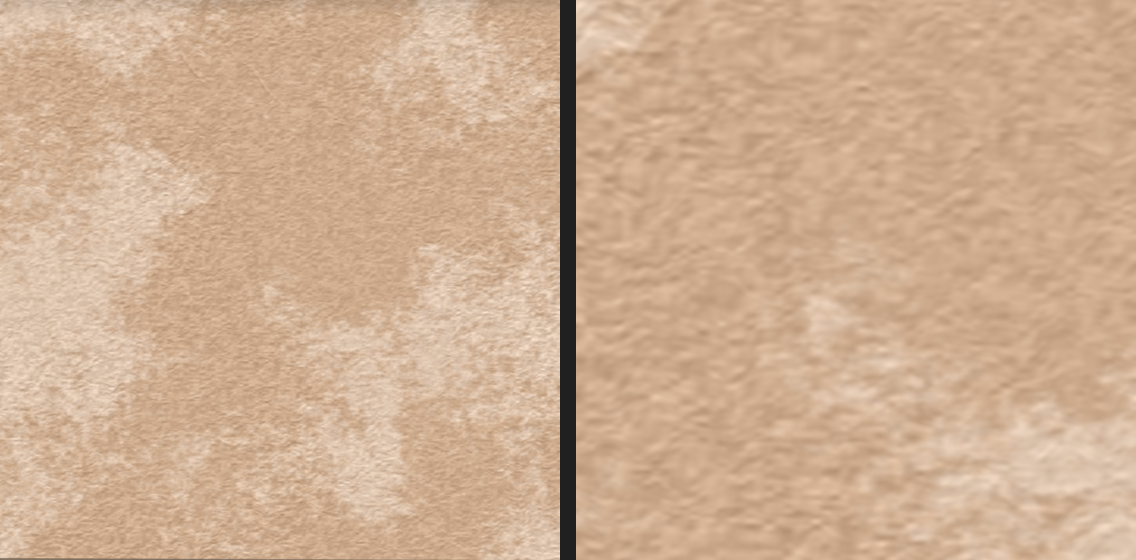
Left: the whole. Right: its middle third, enlarged.
Write a WebGL 2 fragment shader that draws this texture.

```glsl
#version 300 es
precision highp float;
// Aged tan paper with pale cloudy blotches, fine sideways grain and faint creases.

#define TAN vec3(0.803, 0.668, 0.548)
#define PALE vec3(0.872, 0.774, 0.688)
#define EDGE_COLOR vec3(0.46, 0.40, 0.34)
#define BLOTCH_SCALE 5.0
#define SPECKLE_SCALE vec2(65.0, 95.0)
#define GRAIN_SCALE vec2(105.0, 190.0)
#define GRAIN_CONTRAST 0.15
#define RELIEF 0.10
#define CREASE_WIDTH 0.0035
#define CREASE_DEPTH 0.10

uniform vec2 u_resolution;
out vec4 fragColor;

float hash(vec2 p) {
    vec3 q = fract(p.xyx * vec3(0.1031, 0.1030, 0.0973));
    q += dot(q, q.yzx + 33.33);
    return fract((q.x + q.y) * q.z);
}

float noise(vec2 p) {
    vec2 cell = floor(p);
    vec2 f = fract(p);
    f = f * f * (3.0 - 2.0 * f);
    float low = mix(hash(cell), hash(cell + vec2(1.0, 0.0)), f.x);
    float high = mix(hash(cell + vec2(0.0, 1.0)), hash(cell + 1.0), f.x);
    return mix(low, high, f.y);
}

float fbm(vec2 p, int octaves) {
    float sum = 0.0;
    float total = 0.0;
    float amplitude = 0.5;
    for (int i = 0; i < octaves; i++) {
        sum += amplitude * noise(p);
        total += amplitude;
        amplitude *= 0.55;
        p = mat2(1.6, 1.2, -1.2, 1.6) * p + 17.3;
    }
    return sum / total;
}

// Fibre height: two layers stretched along x
float grain(vec2 uv) {
    vec2 p = uv * GRAIN_SCALE;
    p.y += 1.5 * noise(uv * 40.0);
    return 0.62 * noise(p) + 0.38 * noise(p * vec2(1.7, 1.5) + 41.0);
}

// Signed shading of diagonal folds near the top and flat ones lower down
float creases(vec2 uv) {
    float shade = 0.0;
    for (int i = 0; i < 7; i++) {
        bool upper = i < 3;
        float k = float(upper ? i : i - 3);
        vec2 center = upper ? vec2(0.17 + 0.14 * k, 0.95 - 0.04 * k)
                            : vec2(0.10 + 0.27 * k, 0.31 - 0.10 * k);
        float angle = upper ? -0.82 : -0.10;
        vec2 along = vec2(cos(angle), sin(angle));
        vec2 d = uv - center;
        float t = dot(d, along);
        float wobble = 0.025 * (noise(vec2(t * 22.0, k + 9.0 * angle)) - 0.5);
        float s = (dot(d, vec2(-along.y, along.x)) + wobble) / CREASE_WIDTH;
        float reach = 1.0 - smoothstep(0.04, 0.13, abs(t));
        float strength = 0.4 + 0.6 * noise(vec2(t * 35.0, k * 5.0));
        shade += s * exp(-s * s) * reach * strength;
    }
    return shade;
}

void main() {
    vec2 uv = gl_FragCoord.xy / u_resolution;

    // Pale blotches with ragged, speckled borders
    vec2 warp = vec2(noise(uv * 9.0 + 3.0), noise(uv * 9.0 + 60.0)) - 0.5;
    float cloud = fbm(uv * BLOTCH_SCALE + 0.7 * warp + 5.0, 5);
    float speckle = fbm(uv * SPECKLE_SCALE, 3);
    float cover = cloud + 0.42 * (speckle - 0.5);
    float pale = smoothstep(0.34, 0.68, cover);
    vec3 color = mix(TAN, PALE, pale);

    // Fine grain, lit from the upper left
    float height = grain(uv);
    float slope = height - grain(uv + vec2(-0.0015, 0.0025));
    float texture_strength = 0.65 + 0.5 * noise(uv * 6.0 + 80.0);
    float tone = GRAIN_CONTRAST * (height - 0.5) + RELIEF * slope;
    tone *= texture_strength;
    tone += 0.05 * (speckle - 0.5);
    tone += CREASE_DEPTH * creases(uv);
    color += tone * vec3(0.96, 1.0, 1.02);

    // Slight darkening at the top and a thin worn line at the bottom
    color *= 1.0 - 0.09 * smoothstep(0.965, 1.0, uv.y);
    float worn = 1.0 - smoothstep(0.002, 0.005, uv.y + 0.004 * uv.x);
    color = mix(color, EDGE_COLOR, 0.85 * worn);

    fragColor = vec4(clamp(color, 0.0, 1.0), 1.0);
}
```
